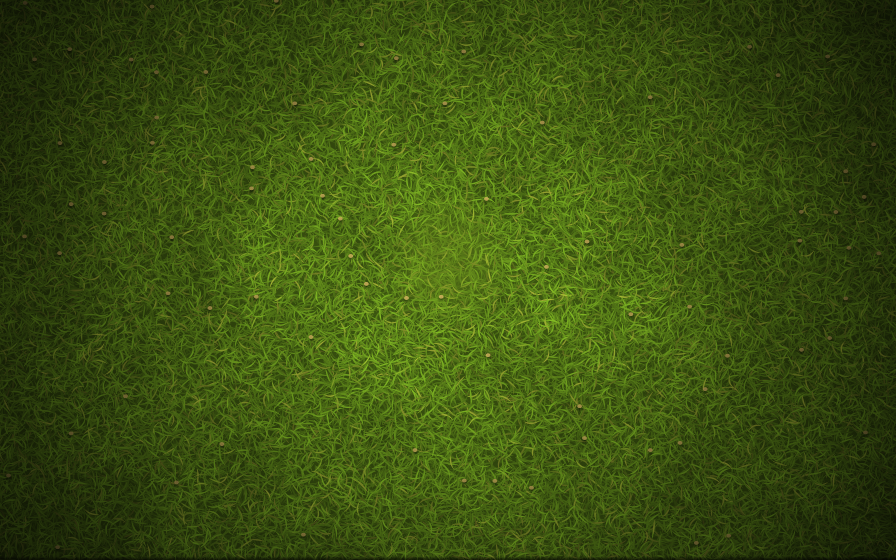
Reproduce this texture procedurally as a Shadertoy shader.

```glsl
// A lawn of fine tangled grass seen from above, lit at the centre and dark at the corners.
#define LAYERS 8
#define CELL 0.0165
#define BLADE_LENGTH 0.0135
#define BLADE_WIDTH 0.0013
#define BRIGHTNESS 0.55
#define FALLOFF vec2(0.97, 0.70)
#define GRASS vec3(0.70, 1.0, 0.19)
#define STRAW vec3(1.05, 1.04, 0.34)
#define BUD_CELL 0.085
#define BUD_CHANCE 0.36
#define BUD_RADIUS 0.0042

vec3 hash3(vec2 p) {
    vec3 q = fract(p.xyx * vec3(0.1031, 0.1030, 0.0973));
    q += dot(q, q.yxz + 33.33);
    return fract((q.xxy + q.yzz) * q.zyx);
}

float valueNoise(vec2 p) {
    vec2 i = floor(p), f = fract(p);
    f = f * f * (3.0 - 2.0 * f);
    float low = mix(hash3(i).x, hash3(i + vec2(1, 0)).x, f.x);
    float high = mix(hash3(i + vec2(0, 1)).x, hash3(i + vec2(1, 1)).x, f.x);
    return mix(low, high, f.y);
}

float fbm(vec2 p) {
    float sum = 0.0, amp = 0.5;
    for (int i = 0; i < 4; i++) {
        sum += amp * valueNoise(p);
        p = p * 2.03 + 17.3;
        amp *= 0.5;
    }
    return sum / 0.9375;
}

// Coverage of a slightly curved blade that tapers to both tips.
float bladeMask(vec2 p, float angle, float bend, float px) {
    vec2 dir = vec2(cos(angle), sin(angle));
    float along = dot(p, dir) / BLADE_LENGTH;
    float across = dot(p, vec2(-dir.y, dir.x));
    across -= bend * BLADE_LENGTH * (along * along - 0.35);
    float width = BLADE_WIDTH * (1.0 - along * along);
    float tip = 1.0 - smoothstep(0.85, 1.15, abs(along));
    return tip * clamp((width - abs(across)) / px + 0.5, 0.0, 1.0);
}

// Paint one sheet of scattered blades over the colour below.
void paintLayer(inout vec3 col, vec2 p, float layer, float px) {
    float height = layer / float(LAYERS - 1);
    vec2 g = p / CELL + layer * vec2(37.37, 61.71);
    vec2 base = floor(g);
    for (int y = -1; y <= 1; y++)
    for (int x = -1; x <= 1; x++) {
        vec2 id = base + vec2(x, y);
        vec3 place = hash3(id + 11.0);
        vec3 look = hash3(id + 257.0);
        float mask = bladeMask((g - id - place.xy) * CELL, place.z * 6.2832, look.x * 0.9 - 0.45, px);
        float shade = mix(0.74, 1.12, height) * (0.78 + 0.44 * look.y);
        vec3 tint = mix(GRASS, STRAW, smoothstep(0.80, 1.0, look.z) * 0.75);
        col = mix(col, tint * shade, mask);
    }
}

// Tiny pale buds, each with a dark rim on its lower side.
void paintBuds(inout vec3 col, vec2 p, float px) {
    vec2 g = p / BUD_CELL;
    vec2 id = floor(g);
    vec3 h = hash3(id + 91.0);
    vec2 d = (g - id - 0.15 - 0.7 * h.xy) * BUD_CELL;
    float present = step(h.z, BUD_CHANCE);
    float shadow = 1.0 - smoothstep(0.0, BUD_RADIUS * 1.8, length(d + vec2(0.0, 0.003)));
    float bud = clamp((BUD_RADIUS - length(d * vec2(1.0, 1.25))) / px + 0.5, 0.0, 1.0);
    col *= 1.0 - 0.4 * shadow * present;
    col = mix(col, vec3(1.60, 1.36, 0.72), bud * present * 0.8);
}

void mainImage(out vec4 fragColor, in vec2 fragCoord) {
    float px = 1.0 / iResolution.y;
    vec2 p = fragCoord * px;
    vec2 uv = fragCoord / iResolution.xy;

    // Shadowed soil and grass, from the roots up
    vec3 col = GRASS * 0.60;
    for (int i = 0; i < LAYERS; i++) paintLayer(col, p, float(i), px);

    // Worn, softer spot just above the centre
    float worn = 1.0 - smoothstep(0.03, 0.14, length((uv - vec2(0.50, 0.54)) * vec2(1.6, 1.0)));
    col = mix(col, GRASS * vec3(0.98, 0.88, 0.95), worn * 0.4);

    // Broad clumps of thicker and thinner growth
    col *= 1.0 + 0.30 * (fbm(p * 9.0 + 3.0) - 0.5);
    paintBuds(col, p, px);

    // Spotlight falloff
    vec2 q = (uv * 2.0 - 1.0) * FALLOFF;
    col *= BRIGHTNESS * exp(-dot(q, q));
    col *= mix(0.45, 1.0, smoothstep(0.0, 0.008, uv.y));
    fragColor = vec4(clamp(col, 0.0, 1.0), 1.0);
}
```
